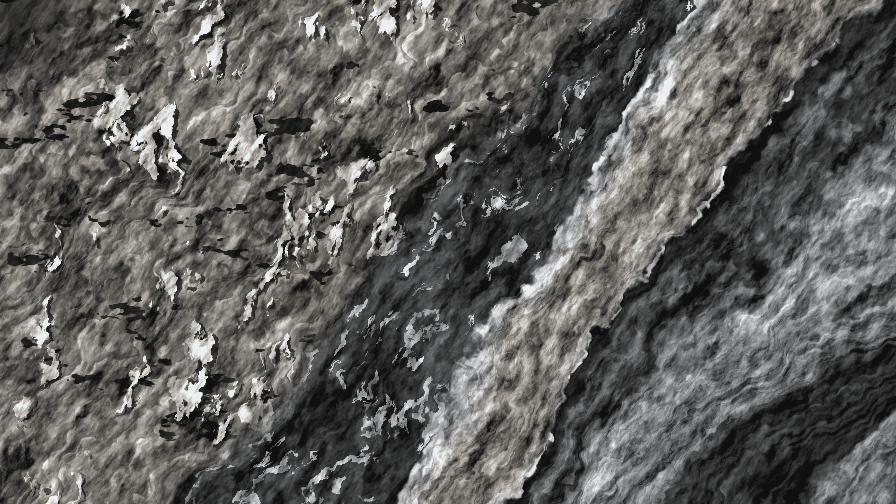
A WebGL 1 fragment shader for this texture:

```glsl
precision highp float;
uniform vec2 u_resolution;

const vec3 WARM_TINT = vec3(1.03, 1.0, 0.95);
const vec3 COOL_TINT = vec3(0.99, 1.0, 1.01);
const float STREAK_GAIN = 0.62;
const float GRIT_GAIN = 0.68;
const float MOTTLE_GAIN = 0.24;
const float NOISE_GAIN = 2.5;
const float ROUGHNESS = 0.64;
const float WARP = 0.035;
const float FLAKE_TONE = 0.76;
const float FLAKE_LEVEL = 0.56;
const float HOLLOW_TONE = 0.10;
const float HOLLOW_LEVEL = 0.56;
const float CHIP_LEVEL = 0.44;
const vec2 FLAKE_CENTRE = vec2(0.52, 0.8);
const vec2 HOLLOW_CENTRE = vec2(0.6, 0.63);
const vec2 ALONG = vec2(0.55, 0.835);
const vec2 ACROSS = vec2(0.835, -0.55);

vec2 hash2(vec2 p) {
  return fract(sin(vec2(dot(p, vec2(127.1, 311.7)), dot(p, vec2(269.5, 183.3)))) * 43758.5);
}

// Smooth cellular noise: random cell values blended by distance
float cells(vec2 p) {
  vec2 base = floor(p);
  float sum = 0.0;
  float total = 0.0001;
  for (int j = -1; j <= 1; j++) {
    for (int i = -1; i <= 1; i++) {
      vec2 cell = base + vec2(float(i), float(j));
      vec2 seed = hash2(cell);
      vec2 d = cell + seed - p;
      float weight = exp(-8.0 * dot(d, d));
      sum += weight * fract(17.0 * (seed.x + seed.y));
      total += weight;
    }
  }
  return sum / total;
}

// Signed fractal sum of cellular noise
float fractal(vec2 p) {
  float sum = 0.0;
  float amp = 1.0;
  float total = 0.0;
  for (int i = 0; i < 4; i++) {
    sum += amp * (cells(p) - 0.5);
    total += amp;
    amp *= ROUGHNESS;
    p = p * 2.1 + 13.7;
  }
  return NOISE_GAIN * sum / total;
}

float ramp(float x, float lo, float hi) {
  return clamp((x - lo) / (hi - lo), 0.0, 1.0);
}

// Layer number: rises by one across each curved rock band
float strata(vec2 p) {
  float y = p.y;
  float a = 0.35 + 0.85 * y;
  float b = 0.80 + 0.57 * y;
  float c = 1.00 + 0.55 * y + 0.2 * y * y;
  float d = 1.16 + 0.90 * y + 0.1 * y * y;
  float e = 1.33 + 0.55 * y + 2.4 * y * y;
  float f = e + 0.28;
  return min((p.x - a) / 0.4, 0.0) + ramp(p.x, a, b) + ramp(p.x, b, c)
    + ramp(p.x, c, d) + ramp(p.x, d, e) + max((p.x - e) / (f - e), 0.0);
}

float bandTone(float s, float wobble) {
  float tone = mix(0.43, 0.19, smoothstep(-0.2, 0.15, s + 0.3 * wobble));
  tone = mix(tone, 0.62, smoothstep(0.93, 1.0, s));
  tone = mix(tone, 0.49, smoothstep(1.1, 1.45, s));
  tone = mix(tone, 0.09, smoothstep(1.93, 1.99, s));
  tone = mix(tone, 0.32, smoothstep(2.06, 2.2, s));
  tone = mix(tone, 0.17, smoothstep(0.15, 0.05, abs(s - 2.5 + 0.3 * wobble)));
  tone = mix(tone, 0.52, smoothstep(2.75, 2.98, s + 0.2 * wobble));
  tone = mix(tone, 0.40, smoothstep(3.05, 3.4, s));
  tone = mix(tone, 0.15, smoothstep(3.8, 4.1, s));
  return mix(tone, 0.56, smoothstep(4.95, 5.05, s));
}

float cluster(vec2 p, vec2 centre, vec2 radius) {
  vec2 d = (p - centre) / radius;
  return exp(-dot(d, d));
}

float flakeField(vec2 p) {
  return fractal(vec2(p.x * 19.0 - p.y * 5.0, p.y * 8.0 + p.x * 2.0) + 31.0);
}

void main() {
  vec2 p = gl_FragCoord.xy / u_resolution.y;

  // Bend the layers and roughen their edges
  float mottle = fractal(p * 5.0);
  vec2 bend = sin(p.yx * vec2(9.0, 7.0) + 1.7 * sin(p * 5.0)) * 0.4;
  vec2 q = p + WARP * (bend + vec2(mottle, -0.6 * mottle));
  q.x += 0.010 * fractal(p * 26.0 + 5.0);
  float s = strata(q);
  float along = dot(p, ALONG);
  float leftSide = smoothstep(0.15, -0.1, s);

  // Layer tone with streaks and fibrous grit
  float streak = fractal(vec2(s * 12.0, along * 7.0) + 60.0);
  float grit = fractal(vec2(dot(p, ACROSS) * 56.0, along * 24.0));
  float tone = bandTone(s, mottle);
  float contrast = 0.12 + 0.7 * tone;
  tone += contrast * (STREAK_GAIN * streak + GRIT_GAIN * grit + MOTTLE_GAIN * mottle);

  // Terraces on the left, fine bands in the lower right
  float terrace = fract(s * 6.0 + mottle * 0.9);
  terrace *= smoothstep(1.0, 0.85, terrace);
  tone *= 1.0 + 0.5 * leftSide * (0.45 - terrace);
  tone += 0.05 * smoothstep(3.8, 4.2, s) * sin(s * 55.0 + mottle * 2.0);

  // Dark hollows, then pale flakes with a shadow beside them
  float hollow = fractal(p * vec2(9.0, 18.0) + 7.0) + 0.3 * cluster(p, HOLLOW_CENTRE, vec2(0.2, 0.18));
  tone = mix(tone, HOLLOW_TONE + 0.1 * grit, leftSide * smoothstep(-0.04, 0.06, hollow - HOLLOW_LEVEL));
  float lift = 0.27 * cluster(p, FLAKE_CENTRE, vec2(0.4, 0.34)) + 0.15 * grit - FLAKE_LEVEL;
  float flake = smoothstep(-0.05, 0.08, flakeField(q) + lift);
  float shade = smoothstep(-0.05, 0.08, flakeField(q + vec2(-0.009, 0.008)) + lift);
  tone *= 1.0 - 0.65 * shade * leftSide;
  tone = mix(tone, FLAKE_TONE + 0.45 * grit, flake * leftSide);

  // Pale chips in the dark band and broken ridges on two borders
  float chip = fractal(vec2(s * 11.0, along * 13.0) + 90.0) + 0.1 * grit;
  float inDark = smoothstep(0.0, 0.1, s) * smoothstep(1.05, 0.95, s);
  tone = mix(tone, 0.6 + 0.4 * grit, inDark * smoothstep(-0.04, 0.1, chip - CHIP_LEVEL));
  float ridge = max(smoothstep(0.045, 0.01, abs(s - 0.98)), smoothstep(0.04, 0.01, abs(s - 1.96)));
  float broken = smoothstep(-0.05, 0.15, fractal(vec2(along * 14.0, s * 2.0)));
  tone = mix(tone, 0.8 + 0.3 * grit, ridge * broken);

  // Dim corners and tint
  tone *= mix(0.3, 1.0, smoothstep(0.0, 0.28, distance(p, vec2(0.0, 1.0))));
  tone *= mix(0.65, 1.0, smoothstep(0.0, 0.4, distance(p, vec2(1.78, 0.0))));
  tone = clamp(tone, 0.06, 0.94);
  float warmth = max(leftSide, smoothstep(1.0, 1.3, s) * smoothstep(2.0, 1.8, s));
  warmth *= smoothstep(0.95, 0.6, tone) * smoothstep(0.08, 0.3, tone);
  gl_FragColor = vec4(tone * mix(COOL_TINT, WARM_TINT, warmth), 1.0);
}
```
